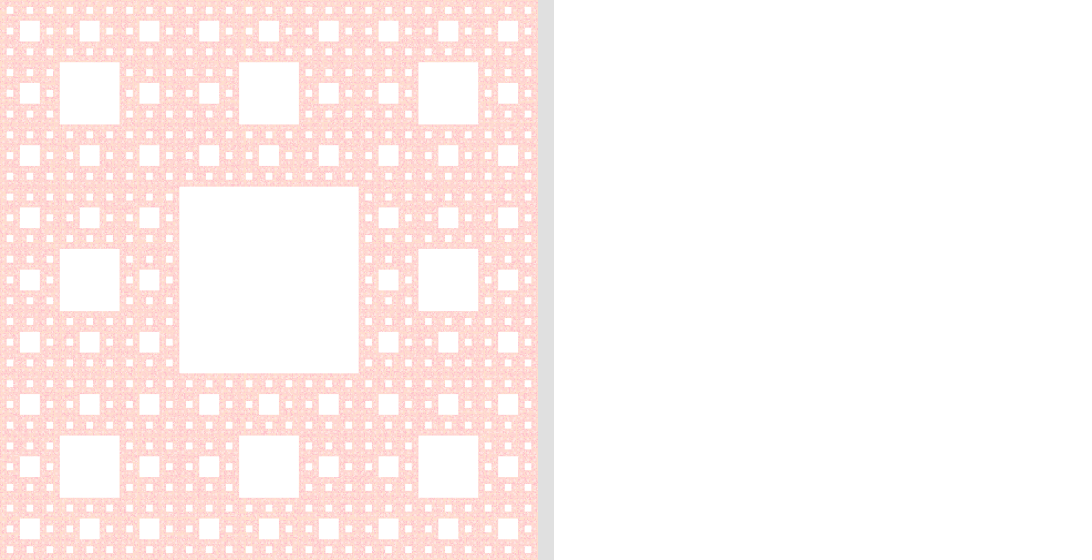
Left, the full canvas; right, a detail of the centre.
This pattern is drawn by a Shadertoy shader. Its source:

```glsl
// Sierpinski carpet stretched over the canvas: white square holes at nested
// thirds, cut from a fine weave of pink, salmon and peach specks.
// Each level folds the canvas with fract and fills the middle ninth of a cell.

#define WHITE_LEVELS 4          // levels whose holes are pure white
#define SPECKS 486.0            // woven specks along each side
#define THREAD_SHARE 0.08       // share of rows and columns with peach thread
#define THREAD_FILL 0.6         // share of specks coloured along a thread
#define SALMON vec3(1.00, 0.85, 0.82)
#define PINK   vec3(1.00, 0.82, 0.82)
#define PEACH  vec3(1.00, 0.88, 0.80)
#define ROSE   vec3(1.00, 0.76, 0.80)
#define PALE   vec3(1.00, 0.90, 0.89)

float hash(vec2 p) {
    vec3 q = fract(vec3(p.xyx) * 0.1031);
    q += dot(q, q.yzx + 33.33);
    return fract((q.x + q.y) * q.z);
}

// Tint of one speck: a weighted random choice, with broken peach threads
vec3 speckColour(vec2 id) {
    float pick = hash(id + 17.0);
    float row = hash(vec2(id.y, 701.0));
    float column = hash(vec2(id.x, 907.0));
    bool onThread = min(row, column) < THREAD_SHARE;
    if (onThread && hash(id + 211.0) < THREAD_FILL) return PEACH;
    if (pick < 0.41) return SALMON;
    if (pick < 0.71) return PINK;
    if (pick < 0.83) return PEACH;
    if (pick < 0.95) return ROSE;
    return PALE;
}

// Specks joined by narrow smooth borders
vec3 weave(vec2 uv) {
    vec2 p = uv * SPECKS - 0.5;
    vec2 id = floor(p);
    vec2 border = min(SPECKS / iResolution.xy, vec2(0.3));
    vec2 w = clamp((p - id - 0.5) / border + 0.5, 0.0, 1.0);
    vec3 low = mix(speckColour(id), speckColour(id + vec2(1, 0)), w.x);
    vec3 high = mix(speckColour(id + vec2(0, 1)), speckColour(id + 1.0), w.x);
    return mix(low, high, w.y);
}

// Antialiased coverage of the middle ninth in a grid of cells
float holeCoverage(vec2 uv, float cells) {
    vec2 inside = 1.0 / 6.0 - abs(fract(uv * cells) - 0.5);
    vec2 cover = clamp(inside * iResolution.xy / cells + 0.5, 0.0, 1.0);
    return cover.x * cover.y;
}

void mainImage(out vec4 fragColor, in vec2 fragCoord) {
    vec2 uv = fragCoord / iResolution.xy;
    float cells = 1.0;
    float white = 0.0;
    for (int level = 0; level < WHITE_LEVELS; level++) {
        white = max(white, holeCoverage(uv, cells));
        cells *= 3.0;
    }
    // The next level down shows as pale dots in the weave
    vec3 colour = mix(weave(uv), PALE, holeCoverage(uv, cells));
    fragColor = vec4(mix(colour, vec3(1.0), white), 1.0);
}
```
